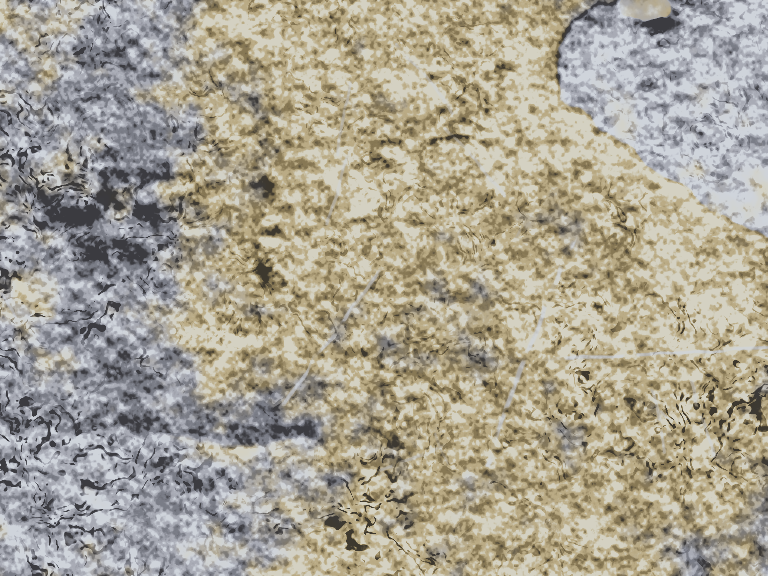
Give the GLSL for this texture, as a Shadertoy shader.

```glsl
// Weathered limestone wall: ochre crust over grey stone, pitted and scratched.
// A tone value is summed from noise relief, stains, a ledge and a flaked corner,
// then coloured through a warm and a cool ramp blended by a patchy warmth mask.

float hash(vec2 p) {
    return fract(sin(dot(p, vec2(127.1, 311.7))) * 43758.5453);
}

float noise(vec2 p) {
    vec2 i = floor(p), f = fract(p);
    f = f * f * (3.0 - 2.0 * f);
    return mix(mix(hash(i), hash(i + vec2(1, 0)), f.x),
               mix(hash(i + vec2(0, 1)), hash(i + vec2(1, 1)), f.x), f.y);
}

float fbm(vec2 p) {
    float sum = 0.0, amp = 0.533;
    for (int i = 0; i < 4; i++) {
        sum += amp * noise(p);
        p = mat2(1.6, 1.2, -1.2, 1.6) * p + 7.3;
        amp *= 0.5;
    }
    return sum;
}

// Soft elliptical spot
float blob(vec2 p, vec2 center, vec2 size) {
    vec2 q = (p - center) / size;
    return exp(-dot(q, q));
}

// Thin scratch from a to b
float scratch(vec2 p, vec2 a, vec2 b, float width) {
    vec2 ab = b - a;
    float t = clamp(dot(p - a, ab) / dot(ab, ab), 0.0, 1.0);
    return 1.0 - smoothstep(width * 0.4, width * 1.5, length(p - a - ab * t));
}

// Four-step colour ramp from pit to highlight
vec3 ramp(float t, vec3 pit, vec3 shade, vec3 body, vec3 light) {
    vec3 c = mix(pit, shade, smoothstep(0.22, 0.46, t));
    c = mix(c, body, smoothstep(0.48, 0.64, t));
    return mix(c, light, smoothstep(0.66, 0.82, t));
}

void mainImage(out vec4 fragColor, in vec2 fragCoord) {
    vec2 p = fragCoord / iResolution.y;
    vec2 warp = vec2(fbm(p * 14.0), fbm(p * 14.0 + 31.0)) - 0.5;
    vec2 q = p + 0.05 * warp;
    float broad = fbm(p * 5.0 + 3.0);
    float patches = fbm(p * 24.0 + 11.0);

    // Grain, with relief lit from above
    float grain = fbm(p * 52.0);
    float relief = grain - fbm(p * 52.0 + vec2(0.1, 0.45));
    float tone = 0.66 + 0.5 * (grain - 0.5) + 0.45 * relief
               + 0.3 * (noise(p * 175.0) - 0.5)
               + 0.35 * (broad - 0.5) + 0.3 * (patches - 0.5);

    // Flaked upper right corner
    float left = q.x - 0.97 - 9.0 * pow(max(q.y - 0.9, 0.0), 2.0);
    float lower = 0.83 * (q.y - 0.80 + 0.68 * (q.x - 1.0));
    float edge = min(left, lower);
    float flake = smoothstep(-0.004, 0.006, edge);
    float leftSide = smoothstep(0.02, -0.02, left - lower);
    tone += 0.05 * flake;
    tone -= (0.12 + 0.22 * leftSide) * exp(-pow(edge / 0.006, 2.0));
    tone += 0.16 * exp(-pow((edge + 0.012) / 0.009, 2.0)) * (1.0 - leftSide);

    // Ledge across the lower left, shaded above and bright below
    float rise = q.y - 0.235 - 0.015 * sin(q.x * 11.0);
    float ledge = 1.0 - smoothstep(0.48, 0.62, p.x);
    float above = smoothstep(0.0, 0.02, rise) * exp(-max(rise, 0.0) * 16.0);
    float below = ledge * smoothstep(0.01, -0.02, rise);
    float shadow = ledge * above * smoothstep(-0.05, 0.3, p.x);
    tone += 0.16 * ledge * exp(-pow(rise / 0.009, 2.0)) + 0.06 * below - 0.3 * shadow;

    // Dark lichen and the stained vertical seam
    float seam = smoothstep(0.46, 0.54, p.y) * smoothstep(0.9, 0.75, p.y)
               * exp(-pow((q.x - 0.465) / 0.016, 2.0));
    float lichen = blob(q, vec2(0.17, 0.65), vec2(0.13, 0.05))
                 + 0.7 * blob(q, vec2(0.20, 0.55), vec2(0.06, 0.03))
                 + 0.8 * blob(q, vec2(0.47, 0.53), vec2(0.025, 0.02)) + 0.65 * seam;
    tone -= 0.65 * lichen * smoothstep(0.36, 0.66, fbm(p * 32.0 + 5.0));

    // Clustered pits, denser on the left and lower right
    float density = 0.25 + 0.45 * smoothstep(0.45, 0.0, p.x)
                  + 0.5 * blob(p, vec2(1.15, 0.32), vec2(0.2, 0.12))
                  + 0.5 * blob(p, vec2(0.65, 0.1), vec2(0.2, 0.09));
    float cluster = smoothstep(0.38, 0.62, fbm(p * 11.0 + 19.0));
    float pits = smoothstep(0.66, 0.84, noise(p * 88.0 + 20.0 * warp));
    tone -= 0.65 * density * (0.3 + cluster) * pits;

    // Narrow slot with a pale lower lip, and a chip at the top edge
    tone -= 0.5 * blob(q, vec2(0.80, 0.757), vec2(0.04, 0.004));
    tone += 0.2 * blob(q, vec2(0.80, 0.735), vec2(0.05, 0.01));
    tone -= 0.7 * blob(q, vec2(1.155, 0.965), vec2(0.035, 0.016));
    float chip = 1.0 - smoothstep(0.9, 1.05, length((q - vec2(1.125, 0.995)) / vec2(0.05, 0.028)));
    tone = mix(tone, 0.68 + 0.4 * (grain - 0.5), chip);

    // Long scratches, then faint scattered ones
    vec2 s = p + 0.018 * warp;
    float marks = scratch(s, vec2(1.0, 0.60), vec2(0.90, 0.36), 0.004);
    marks = max(marks, scratch(s, vec2(0.90, 0.36), vec2(0.845, 0.19), 0.004));
    marks = max(marks, scratch(s, vec2(0.66, 0.53), vec2(0.483, 0.285), 0.0035));
    marks = max(marks, scratch(s, vec2(0.92, 0.375), vec2(1.34, 0.397), 0.003));
    for (int i = 0; i < 18; i++) {
        float k = float(i);
        vec2 a = vec2(1.3 * hash(vec2(k, 1.7)), 0.15 + 0.75 * hash(vec2(k, 5.1)));
        float angle = 1.57 + 1.8 * (hash(vec2(k, 9.4)) - 0.5) + 1.4 * step(0.75, hash(vec2(k, 3.3)));
        vec2 b = a + (0.05 + 0.13 * hash(vec2(k, 7.9))) * vec2(cos(angle), sin(angle));
        marks = max(marks, 0.65 * scratch(s, a, b, 0.0028));
    }
    marks *= smoothstep(0.22, 0.5, noise(p * 42.0 + 8.0));
    tone = mix(tone, 0.8 + 0.25 * (grain - 0.5), 0.75 * marks);

    // Warmth: ochre in the middle, grey at the left, the ledge and the flake
    float warmth = 0.55 * broad + 0.45 * patches
                 + mix(-0.07, 0.13, smoothstep(0.15, 0.55, p.x))
                 - 0.06 * below - 0.25 * shadow - 0.35 * flake * (1.0 - chip);
    warmth = smoothstep(0.36, 0.62, warmth) * (1.0 - 0.7 * marks);
    vec3 ochre = ramp(tone, vec3(0.24, 0.22, 0.18), vec3(0.53, 0.47, 0.33),
                      vec3(0.73, 0.67, 0.52), vec3(0.83, 0.82, 0.76));
    vec3 grey = ramp(tone, vec3(0.23, 0.23, 0.25), vec3(0.48, 0.49, 0.53),
                     vec3(0.66, 0.67, 0.71), vec3(0.81, 0.83, 0.86));
    fragColor = vec4(mix(grey, ochre, warmth), 1.0);
}
```
